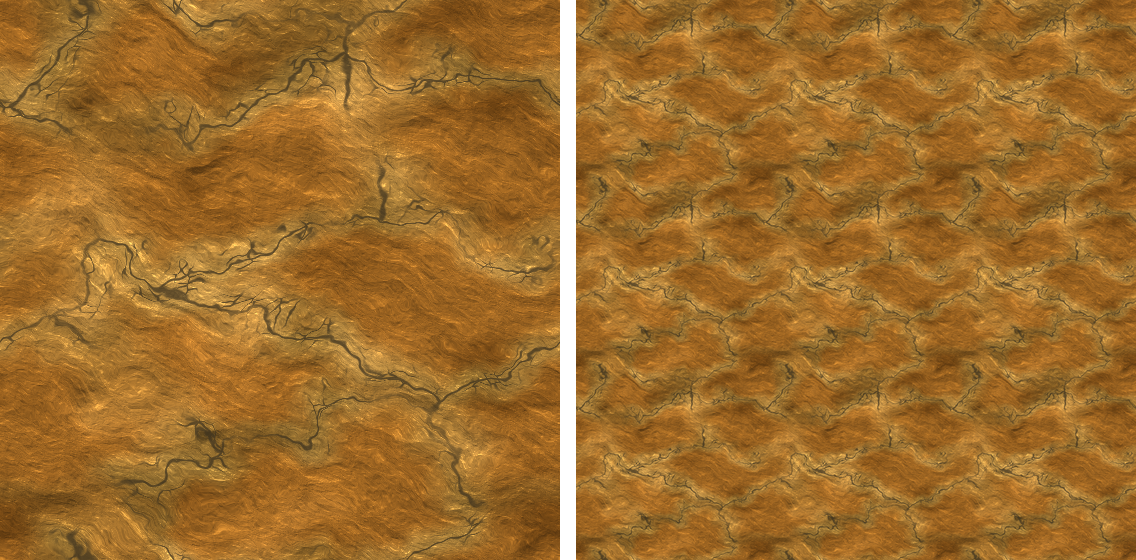
Left, the tile; right, the same tile 3 across and 3 down.
Reproduce this texture procedurally as a three.js fragment shader.

```glsl
// Weathered golden rock: mottled amber stone with a crumpled, side-lit relief.
// Warped cellular borders form pale ochre veins filled with fine dark cracks.
// All noise wraps on whole lattice periods, so the surface tiles.
varying vec2 vUv;

const float TAU = 6.2831853;

vec2 hash2(vec2 cell, vec2 period, float seed) {
  vec2 c = mod(cell, period) + seed;
  vec3 h = fract(c.xyx * vec3(0.1031, 0.1030, 0.0973));
  h += dot(h, h.yzx + 33.33);
  return fract((h.xx + h.yz) * h.zy);
}

float corner(vec2 cell, vec2 offset, vec2 f, vec2 period, float seed) {
  return dot(hash2(cell + offset, period, seed) * 2.0 - 1.0, f - offset);
}

// Wrapping gradient noise, centred on zero
float noise(vec2 uv, vec2 period, float seed) {
  vec2 p = uv * period;
  vec2 cell = floor(p);
  vec2 f = p - cell;
  vec2 s = f * f * f * (f * (f * 6.0 - 15.0) + 10.0);
  float low = mix(corner(cell, vec2(0.0), f, period, seed),
                  corner(cell, vec2(1.0, 0.0), f, period, seed), s.x);
  float high = mix(corner(cell, vec2(0.0, 1.0), f, period, seed),
                   corner(cell, vec2(1.0), f, period, seed), s.x);
  return mix(low, high, s.y);
}

float fbm(vec2 uv, vec2 period, float seed) {
  float sum = 0.0;
  float amplitude = 1.0;
  for (int i = 0; i < 5; i++) {
    sum += amplitude * noise(uv, period, seed);
    period *= 2.0;
    amplitude *= 0.5;
    seed += 19.0;
  }
  return sum;
}

// Wrapping cellular noise: zero on cell borders, growing inwards
float cellBorder(vec2 uv, vec2 period, float seed) {
  vec2 p = uv * period;
  vec2 cell = floor(p);
  float nearest = 8.0;
  float second = 8.0;
  for (int y = -1; y <= 1; y++) {
    for (int x = -1; x <= 1; x++) {
      vec2 c = cell + vec2(float(x), float(y));
      float d = length(c + hash2(c, period, seed) - p);
      second = min(second, max(nearest, d));
      nearest = min(nearest, d);
    }
  }
  return second - nearest;
}

// Creased height field, sheared so that its folds run down to the right
float creases(vec2 uv) {
  vec2 p = vec2(uv.x, 2.0 * uv.y + uv.x);
  vec2 period = vec2(8.0, 6.0);
  float height = 0.0;
  float amplitude = 1.0;
  for (int i = 0; i < 6; i++) {
    float n = noise(p, period, 31.0 + 23.0 * float(i));
    height += amplitude * mix(n, -abs(n), 0.6);
    period *= 2.0;
    amplitude *= 0.52;
  }
  return height;
}

void main() {
  vec2 warp = vec2(fbm(vUv, vec2(4.0), 3.0), fbm(vUv, vec2(4.0, 5.0), 47.0));
  vec2 p = vUv + 0.12 * warp;

  // Broad mottling, brightest around the middle
  float glow = -0.06 * cos(TAU * vUv.y) - 0.04 * cos(TAU * vUv.x);
  float tone = 0.47 + glow + 0.65 * fbm(vUv + 0.04 * warp, vec2(4.0, 6.0), 71.0);
  vec3 umber = vec3(0.43, 0.26, 0.07);
  vec3 amber = vec3(0.61, 0.39, 0.13);
  vec3 orange = vec3(0.76, 0.50, 0.19);
  vec3 color = mix(umber, amber, smoothstep(0.05, 0.5, tone));
  color = mix(color, orange, smoothstep(0.5, 0.95, tone));

  // Pale veins that fade in and out along the large cell borders
  float border = cellBorder(p, vec2(2.0, 4.0), 11.0);
  float presence = smoothstep(-0.3, 0.2, noise(p, vec2(4.0, 5.0), 97.0));
  float vein = (1.0 - smoothstep(0.03, 0.42, border)) * (0.35 + 0.65 * presence);
  vec3 ochre = mix(vec3(0.58, 0.45, 0.20), vec3(0.86, 0.67, 0.35), smoothstep(0.2, 0.85, tone));
  color = mix(color, ochre, 0.85 * vein);

  // Relief lit from the upper left
  vec2 toLight = 0.0015 * vec2(-0.45, 0.89);
  vec2 folded = vUv + 0.05 * warp;
  float slope = (creases(folded) - creases(folded + toLight)) / 0.0015;
  float light = clamp(slope / 15.0, -2.2, 2.5);
  color *= 1.0 + 0.17 * light;
  color += vec3(0.20, 0.17, 0.09) * smoothstep(0.6, 2.4, light) * (0.4 + vein);

  // Cracks: a mesh inside the veins and a thread along their centre
  float mesh = 1.0 - smoothstep(0.03, 0.15, cellBorder(p, vec2(28.0, 42.0), 5.0));
  float broken = smoothstep(-0.1, 0.2, noise(vUv, vec2(17.0, 23.0), 131.0));
  float thread = 1.0 - smoothstep(0.006, 0.025, border);
  float crack = mesh * broken * smoothstep(0.45, 0.85, vein);
  crack = max(crack, thread * smoothstep(0.1, 0.8, presence));
  color = mix(color, vec3(0.23, 0.19, 0.12), 0.7 * crack);

  gl_FragColor = vec4(color, 1.0);
}
```
